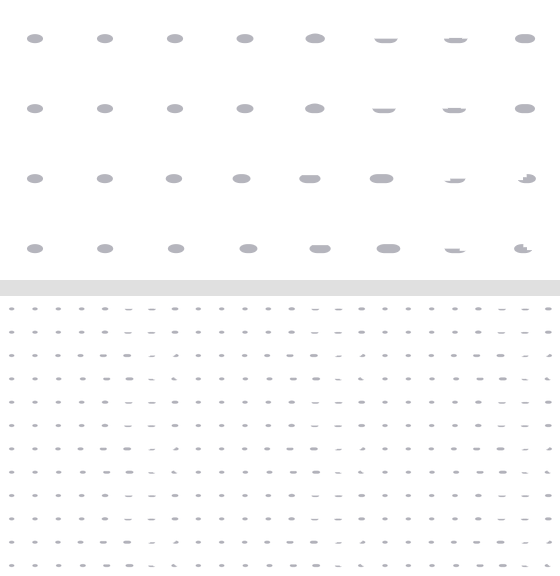
Top, the tile; bottom, the same tile 3 across and 3 down.
This pattern is drawn by a Shadertoy shader. Its source:

```glsl
const vec2 GRID = vec2(8.0, 4.0);         // repeats across and down
const float CELL = 96.0;                  // local units per cell
const vec2 DOT_CENTER = vec2(0.0, -5.0);
const vec2 DOT_RADIUS = vec2(11.0, 6.2);
const float STRETCH = 5.2;                // widest extra half-length
const float DRIFT = 7.0;                  // largest sideways shift
const vec3 PAPER = vec3(1.0);
const vec3 INK = vec3(0.71, 0.71, 0.74);

float bump(float x, float center, float width) {
    float t = (x - center) / width;
    return exp(-t * t);
}

// Ellipse pulled apart sideways by a flat middle section
float stretchedDot(vec2 p, float extra) {
    vec2 q = vec2(max(abs(p.x) - extra, 0.0), abs(p.y) + 0.001);
    float k = length(q / DOT_RADIUS);
    return k * (k - 1.0) / length(q / (DOT_RADIUS * DOT_RADIUS));
}

// Removes the corner right of corner.x and above corner.y
float cutCorner(float d, vec2 p, vec2 corner) {
    vec2 inside = p - corner;
    return max(d, min(inside.x, inside.y));
}

float wornDot(vec2 p, vec2 id) {
    bool upper = id.y > 1.5;
    float side = (id.y < 0.5 || id.y > 2.5) ? 1.0 : -1.0;

    // Alternate rows drift in opposite directions
    float shift = upper
        ? 1.5 * bump(id.x, 5.3, 1.0)
        : DRIFT * bump(id.x, 4.0, 1.6) - 2.5 * bump(id.x, 7.0, 0.8);
    p.x = p.x * side - shift;

    float extra = STRETCH * bump(id.x, upper ? 5.6 : 5.1, 1.75);
    float d = stretchedDot(p, extra);

    // Flat and stepped wear on the right-hand columns
    const float ALL = -CELL;
    if (upper) {
        if (id.x == 4.0) d = min(d, stretchedDot(p - vec2(0.0, 0.8), 0.0));
        if (id.x == 5.0) d = cutCorner(d, p, vec2(ALL, 0.0));
        if (id.x == 6.0) {
            d = cutCorner(d, p, vec2(ALL, 1.0));
            d = cutCorner(d, vec2(abs(p.x), p.y), vec2(9.0, 0.0));
        }
    } else {
        if (id.x == 4.0) d = cutCorner(d, p, vec2(ALL, 4.8));
        if (id.x == 6.0) {
            d = cutCorner(d, p, vec2(ALL, 0.0));
            d = cutCorner(d, p, vec2(5.5, -3.0));
        }
        if (id.x == 7.0) {
            d = cutCorner(d, p, vec2(0.0, 2.0));
            d = cutCorner(d, p, vec2(5.0, -2.0));
        }
    }
    return d;
}

void mainImage(out vec4 fragColor, in vec2 fragCoord) {
    vec2 grid = fragCoord / iResolution.xy * GRID;
    vec2 id = mod(floor(grid), GRID);
    vec2 p = (fract(grid) - 0.5) * CELL - DOT_CENTER;

    // One pixel wide edge
    float pixel = CELL * GRID.y / iResolution.y;
    float coverage = clamp(0.5 - wornDot(p, id) / pixel, 0.0, 1.0);
    fragColor = vec4(mix(PAPER, INK, coverage), 1.0);
}
```
